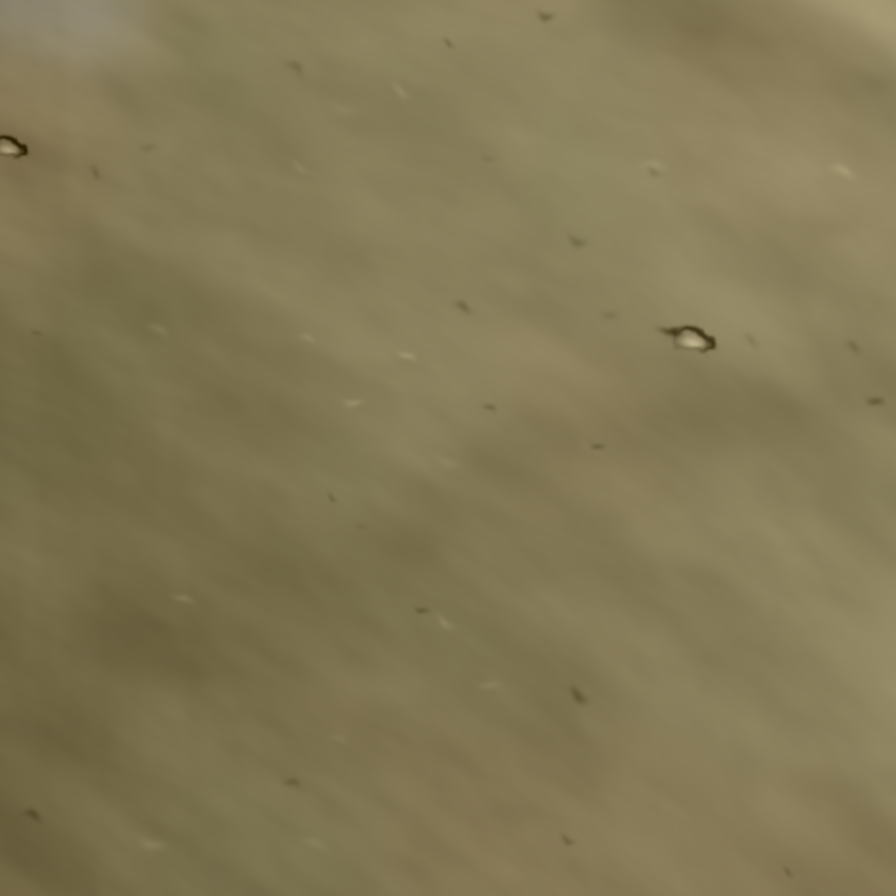
This texture is drawn by a Shadertoy shader. Its source:

```glsl
float hash(vec2 p) {
    return fract(sin(dot(p, vec2(127.1, 311.7))) * 43758.5453);
}

float noise(vec2 p) {
    vec2 i = floor(p), f = fract(p);
    f = f * f * f * (f * (f * 6.0 - 15.0) + 10.0);
    return mix(mix(hash(i), hash(i + vec2(1, 0)), f.x),
               mix(hash(i + vec2(0, 1)), hash(i + vec2(1, 1)), f.x), f.y) - 0.5;
}

float fbm(vec2 p) {
    float sum = 0.0, amp = 0.55;
    for (int i = 0; i < 4; i++) {
        sum += amp * noise(p);
        p = mat2(1.6, 0.5, -0.5, 1.6) * p + 7.3;
        amp *= 0.5;
    }
    return sum;
}

vec2 turn(vec2 p, float a) {
    return vec2(cos(a) * p.x + sin(a) * p.y, cos(a) * p.y - sin(a) * p.x);
}

// Soft dark band around the line from a to b
float band(vec2 p, vec2 a, vec2 b, float width) {
    vec2 ab = b - a;
    float d = length(p - a - ab * clamp(dot(p - a, ab) / dot(ab, ab), 0.0, 1.0));
    return exp(-d * d / (width * width));
}

// Scattered small marks, one at most per cell, stretched along the grain
float specks(vec2 uv, float cells, float chance, vec2 size, float seed) {
    float sum = 0.0;
    vec2 home = floor(uv * cells);
    for (int y = -1; y <= 1; y++)
    for (int x = -1; x <= 1; x++) {
        vec2 cell = home + vec2(x, y);
        vec2 id = cell + seed;
        vec2 center = (cell + 0.1 + 0.8 * vec2(hash(id), hash(id + 31.7))) / cells;
        float strength = step(hash(id + 57.3), chance) * mix(0.25, 1.0, hash(id + 83.1));
        vec2 q = turn(uv - center, -0.2 - 0.5 * hash(id + 12.9)) / size;
        q /= mix(0.7, 1.3, hash(id + 44.2));
        q.y += 0.5 * sin(q.x * 1.7 + 6.0 * hash(id + 5.5));
        sum += strength * exp(-dot(q, q));
    }
    return sum;
}

// Small pit: dark rim on the upper right, pale floor, tail to the left
float pit(vec2 uv, vec2 center, float scale) {
    vec2 p = turn(uv - center, -0.25) / scale;
    vec2 q = p / vec2(0.021, 0.011);
    float r = length(q) + 0.5 * noise(p * 130.0);
    float side = smoothstep(-0.9, 0.9, dot(q, vec2(0.5, 0.65)));
    float rim = exp(-pow((r - 1.0) / 0.3, 2.0)) * mix(0.25, 1.0, side);
    float pale = exp(-dot(q - vec2(0.1, -0.25), q - vec2(0.1, -0.25)) * 2.8);
    vec2 t = (p - vec2(-0.026, 0.003)) / vec2(0.012, 0.004);
    return 0.2 * pale - 0.31 * rim - 0.18 * exp(-dot(t, t));
}

void mainImage(out vec4 fragColor, in vec2 fragCoord) {
    vec2 uv = fragCoord / iResolution.xy;

    // Grain runs down to the right, steeper towards the bottom
    vec2 grain = turn(uv, -0.5);
    grain.y -= 0.2 * uv.x * (uv.y - 0.5);

    // Broad light and shade
    float tone = 0.012 + 0.05 * (uv.x - 0.5) + 0.04 * (uv.y - 0.5);
    tone -= 0.045 * band(uv, vec2(0.0, 0.1), vec2(0.0, 0.55), 0.13);
    tone -= 0.032 * band(uv, vec2(1.05, 0.58), vec2(0.54, 0.49), 0.045);
    tone -= 0.035 * band(uv, vec2(0.55, 0.42), vec2(0.12, 0.27), 0.085);
    tone -= 0.055 * band(uv, vec2(0.72, 1.02), vec2(1.02, 0.85), 0.06);
    tone += 0.045 * band(uv, vec2(0.93, 1.02), vec2(1.05, 0.94), 0.06);
    tone += 0.03 * band(uv, vec2(0.85, 0.38), vec2(1.05, 0.25), 0.1);
    tone += 0.07 * fbm(uv * 4.0 + 3.1);

    // Smeared streaks and faint fine texture
    tone += 0.085 * fbm(grain * vec2(5.0, 15.0) + 11.0);
    tone += 0.035 * fbm(grain * vec2(18.0, 48.0) + 23.0);
    tone += 0.01 * noise(uv * vec2(60.0, 6.0)) * smoothstep(0.5, 0.0, uv.x);

    // Specks and pits
    tone -= 0.12 * specks(uv, 7.0, 0.5, vec2(0.008, 0.0045), 3.0);
    tone -= 0.028 * specks(uv, 6.0, 0.5, vec2(0.03, 0.013), 29.0);
    tone += 0.075 * specks(uv, 7.0, 0.4, vec2(0.012, 0.005), 61.0);
    tone += pit(uv, vec2(0.772, 0.62), 1.0);
    tone += pit(uv, vec2(0.008, 0.835), 0.85);

    // Olive tan with drifting warm and green tints
    vec3 color = vec3(0.515, 0.47, 0.333) + tone * vec3(1.0, 0.98, 0.92);
    color += fbm(uv * 3.5 + 41.0) * vec3(0.025, -0.008, -0.005);
    color += vec3(0.02, 0.04, 0.09) * band(uv, vec2(0.0, 1.0), vec2(0.1, 0.99), 0.06);
    fragColor = vec4(clamp(color, 0.0, 1.0), 1.0);
}
```
